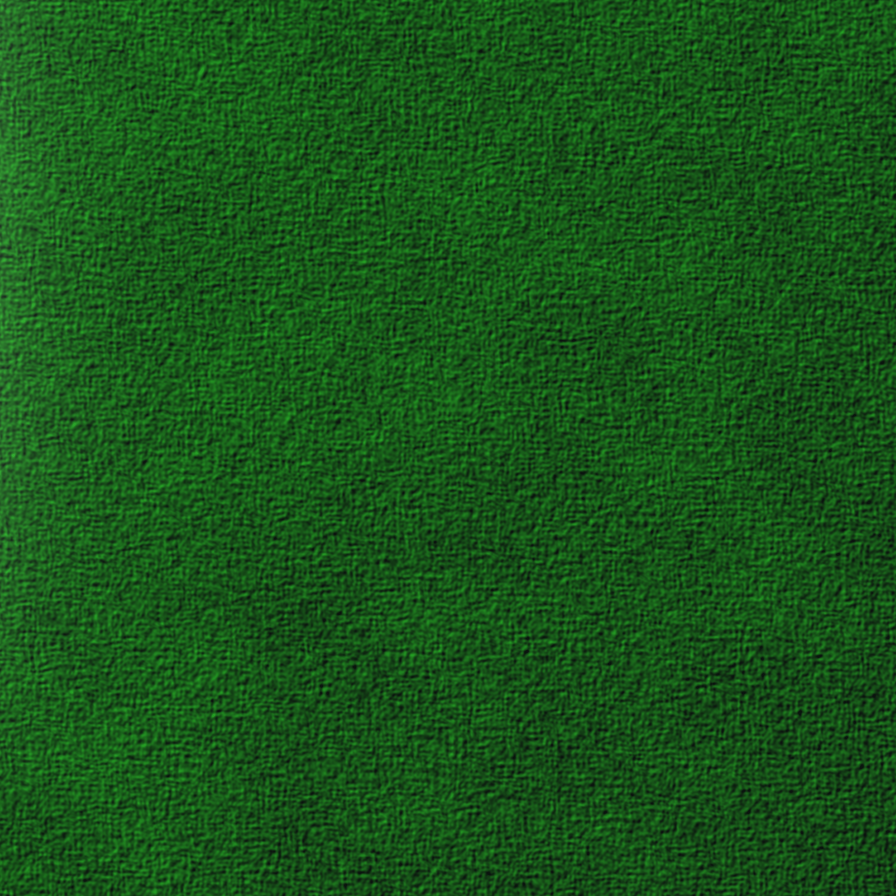
Reproduce this texture procedurally as a WebGL 1 fragment shader.

```glsl
precision highp float;
// Green woven felt: fine crossing threads with embossed grain, lit from the left.

uniform vec2 u_resolution;

// Unit gradient with a random direction for a lattice point.
vec2 latticeGradient(vec2 cell) {
  vec3 q = fract(vec3(cell.xyx) * vec3(0.1031, 0.1030, 0.0973));
  q += dot(q, q.yzx + 33.33);
  float angle = 6.2832 * fract((q.x + q.y) * q.z);
  return vec2(cos(angle), sin(angle));
}

float gradientNoise(vec2 p) {
  vec2 cell = floor(p);
  vec2 f = p - cell;
  vec2 blend = f * f * f * (f * (f * 6.0 - 15.0) + 10.0);
  vec2 right = vec2(1.0, 0.0);
  vec2 up = vec2(0.0, 1.0);
  float a = dot(latticeGradient(cell), f);
  float b = dot(latticeGradient(cell + right), f - right);
  float c = dot(latticeGradient(cell + up), f - up);
  float d = dot(latticeGradient(cell + 1.0), f - 1.0);
  return mix(mix(a, b, blend.x), mix(c, d, blend.x), blend.y);
}

// Height of the cloth: upright threads, level threads and loose fibres.
float clothHeight(vec2 uv) {
  vec2 wander = vec2(gradientNoise(uv * 31.0), gradientNoise(uv * 29.0 + 57.0));
  vec2 p = uv + 0.004 * wander;
  float warp = gradientNoise(p * vec2(187.0, 46.0) + 11.3);
  float weft = gradientNoise(p * vec2(49.0, 193.0) + 71.7);
  mat2 turn = mat2(0.8, 0.6, -0.6, 0.8);
  float fibres = gradientNoise(turn * p * 203.0 + 135.1);
  float weave = sin(p.x * 1070.0) * sin(p.y * 1050.0);
  return 0.58 * warp + 0.68 * weft + 0.72 * fibres + 0.06 * weave;
}

void main() {
  vec2 uv = gl_FragCoord.xy / u_resolution;

  // Emboss: compare the height with that one step toward the light.
  float height = clothHeight(uv);
  float slope = height - clothHeight(uv + vec2(-0.0022, 0.0024));
  float tone = 0.5 + 0.45 * height + 0.5 * slope;

  // Broad light falloff and faint cloudy wear.
  tone += 0.16 * (0.5 - uv.x) + 0.12 * (uv.y - 0.5);
  tone += 0.14 * gradientNoise(uv * 5.0 + 3.7);
  tone += 0.12 * gradientNoise(uv * 13.0 + 20.4);

  vec3 shadowGreen = vec3(0.06, 0.16, 0.07);
  vec3 litGreen = vec3(0.12, 0.50, 0.12);
  vec3 color = mix(shadowGreen, litGreen, clamp(tone, -0.25, 1.35));

  // Pale sheen along the left edge.
  color += vec3(0.07, 0.08, 0.07) * exp(-uv.x * 14.0) * smoothstep(0.0, 0.6, uv.y);
  gl_FragColor = vec4(color, 1.0);
}
```
